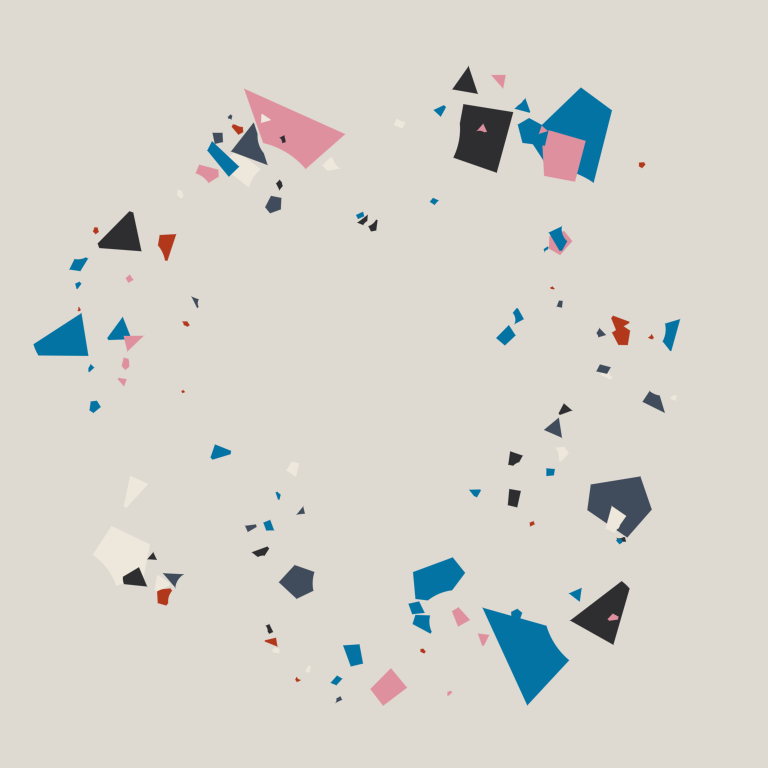
A WebGL 1 fragment shader for this pattern:

```glsl
precision highp float;

uniform vec2 u_resolution;

const float TAU = 6.28319;
const float GOLDEN_ANGLE = 2.39996;
const int SHARD_COUNT = 112;
const int MAX_SIDES = 5;
const float REACH = 1.45; // farthest extent of a shard, in shard sizes

const vec3 GROUND = vec3(0.870, 0.850, 0.820);
const vec3 BLUE = vec3(0.010, 0.450, 0.640);
const vec3 PINK = vec3(0.875, 0.565, 0.620);
const vec3 CHARCOAL = vec3(0.180, 0.180, 0.190);
const vec3 CREAM = vec3(0.930, 0.910, 0.860);
const vec3 SLATE = vec3(0.250, 0.300, 0.355);
const vec3 RUST = vec3(0.700, 0.220, 0.110);

float hash(vec2 p) {
  vec3 q = fract(vec3(p.xyx) * 0.1031);
  q += dot(q, q.yzx + 33.33);
  return fract((q.x + q.y) * q.z);
}

vec2 direction(float angle) {
  return vec2(cos(angle), sin(angle));
}

float cornerSlope(vec2 corner, vec2 offset) {
  return dot(direction(TAU * hash(corner)), offset);
}

float gradientNoise(vec2 p) {
  vec2 i = floor(p);
  vec2 f = p - i;
  vec2 u = f * f * f * (f * (f * 6.0 - 15.0) + 10.0);
  vec2 e = vec2(0.0, 1.0);
  float low = mix(cornerSlope(i, f), cornerSlope(i + e.yx, f - e.yx), u.x);
  float high = mix(cornerSlope(i + e.xy, f - e.xy), cornerSlope(i + e.yy, f - e.yy), u.x);
  return mix(low, high, u.y);
}

// Colours cycle with the shard index; blue appears twice
vec3 shardColour(float slot) {
  if (slot < 0.5) return BLUE;
  if (slot < 1.5) return PINK;
  if (slot < 2.5) return BLUE;
  if (slot < 3.5) return CHARCOAL;
  if (slot < 4.5) return CREAM;
  if (slot < 5.5) return SLATE;
  return RUST;
}

// A few large pieces, many small ones; rust stays small
float shardSize(float id, float slot) {
  return 0.072 / (1.0 + 0.12 * id) * (slot > 5.5 ? 0.6 : 1.0);
}

// Loose ring around the centre, drawn into clumps by noise
vec2 shardCentre(float id, float size) {
  float angle = id * GOLDEN_ANGLE + 0.6 * hash(vec2(id, 1.0));
  float radius = mix(0.12, 0.44 - 0.6 * size, sqrt(hash(vec2(id, 2.0))));
  float pull = gradientNoise(radius * direction(angle) * 6.0 + 20.0);
  return (radius + 0.07 * pull) * direction(angle + 1.1 * pull);
}

// Sides are tangent to an ellipse; an arc may bite into one of them
float shardDistance(vec2 p, float id) {
  float sides = 3.0 + floor(3.0 * hash(vec2(id, 3.0)));
  vec2 axes = vec2(1.0, mix(0.35, 1.0, hash(vec2(id, 4.0))));
  float d = length(p) - REACH;
  for (int i = 0; i < MAX_SIDES; i++) {
    float side = float(i);
    if (side >= sides) break;
    float jitter = 0.3 * hash(vec2(id, 10.0 + side));
    vec2 normal = direction(TAU * (side + jitter) / sides);
    float inset = mix(0.55, 1.0, hash(vec2(id, 20.0 + side)));
    d = max(d, dot(p, normal) - inset * length(normal * axes));
  }
  if (hash(vec2(id, 5.0)) < 0.5) {
    float biteRadius = 1.6;
    float depth = mix(0.15, 0.6, hash(vec2(id, 6.0)));
    vec2 biteCentre = (biteRadius + depth) * direction(TAU * hash(vec2(id, 7.0)));
    d = max(d, biteRadius - length(p - biteCentre));
  }
  return d;
}

vec2 rotate(vec2 p, float angle) {
  vec2 axis = direction(angle);
  return vec2(dot(p, axis), dot(p, vec2(-axis.y, axis.x)));
}

void main() {
  float scale = min(u_resolution.x, u_resolution.y);
  vec2 p = (gl_FragCoord.xy - 0.5 * u_resolution) / scale;
  float edge = 0.75 / scale;
  vec3 colour = GROUND;

  for (int i = 0; i < SHARD_COUNT; i++) {
    float id = float(i);
    float slot = mod(id, 7.0);
    float size = shardSize(id, slot);
    vec2 local = p - shardCentre(id, size);
    if (length(local) < REACH * size + edge) {
      local = rotate(local, TAU * hash(vec2(id, 8.0))) / size;
      float d = size * shardDistance(local, id);
      colour = mix(colour, shardColour(slot), 1.0 - smoothstep(-edge, edge, d));
    }
  }

  gl_FragColor = vec4(colour, 1.0);
}
```
